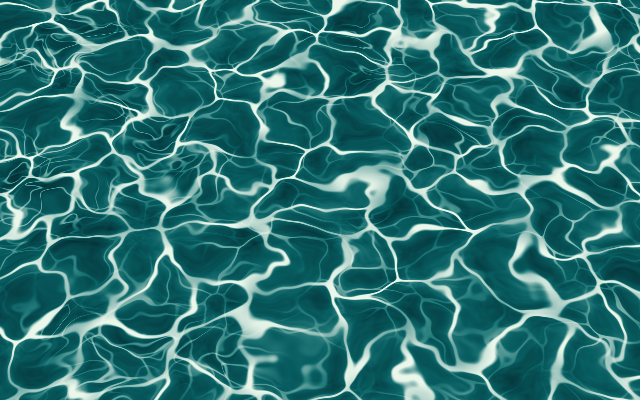
Reproduce this texture procedurally as a Shadertoy shader.

```glsl
// Palette, from deep water to full glare
const vec3 DEEP  = vec3(0.02, 0.26, 0.28);
const vec3 TEAL  = vec3(0.03, 0.37, 0.38);
const vec3 MID   = vec3(0.17, 0.50, 0.50);
const vec3 PALE  = vec3(0.44, 0.66, 0.64);
const vec3 MIST  = vec3(0.68, 0.81, 0.78);
const vec3 GLARE = vec3(0.92, 0.97, 0.92);

// Surface layout
const vec2  CELLS = vec2(5.0, 6.0);   // cells per canvas height at the bottom
const vec2  TILT  = vec2(0.5, 0.5);   // shrinking towards the top
const float JITTER = 0.88;
const float BROAD_WARP = 0.75;
const float FINE_WARP = 0.17;

// Light
const float LINE_WIDTH = 0.026;
const float BLOB_WIDTH = 0.13;
const float NODE_ROUND = 0.11;
const float HALO_GAIN = 0.27;
const float HALO_REACH = 0.09;
const float WEB_SCALE = 1.65;
const float WEB_GAIN = 0.5;
const float RIPPLE_GAIN = 0.55;
const float BASE_LIGHT = 0.07;

vec2 hash2(vec2 p) {
    vec3 h = fract(p.xyx * vec3(0.1031, 0.1030, 0.0973));
    h += dot(h, h.yzx + 33.33);
    return fract((h.xx + h.yz) * h.zy);
}

float cornerSlope(vec2 cell, vec2 corner, vec2 f) {
    float angle = 6.2832 * hash2(cell + corner).x;
    return dot(vec2(cos(angle), sin(angle)), f - corner);
}

// Gradient noise, about -0.7 to 0.7
float noise(vec2 p) {
    vec2 i = floor(p), f = p - i;
    vec2 u = f * f * f * (f * (f * 6.0 - 15.0) + 10.0);
    vec2 e = vec2(1.0, 0.0);
    return mix(mix(cornerSlope(i, e.yy, f), cornerSlope(i, e.xy, f), u.x),
               mix(cornerSlope(i, e.yx, f), cornerSlope(i, e.xx, f), u.x), u.y);
}

vec2 noise2(vec2 p) {
    return vec2(noise(p), noise(p + vec2(41.3, 17.7)));
}

float smoothMin(float a, float b, float k) {
    float h = max(k - abs(a - b), 0.0) / k;
    return min(a, b) - 0.25 * h * h * k;
}

// Distance to the cell borders, thickened where they meet
float borderDistance(vec2 p) {
    vec2 i = floor(p), f = p - i, nearest = vec2(8.0), home = vec2(0.0);
    for (int y = -1; y <= 1; y++)
    for (int x = -1; x <= 1; x++) {
        vec2 g = vec2(x, y);
        vec2 r = g + 0.5 + JITTER * (hash2(i + g) - 0.5) - f;
        if (dot(r, r) < dot(nearest, nearest)) { nearest = r; home = g; }
    }
    float d = 1.0;
    for (int y = -2; y <= 2; y++)
    for (int x = -2; x <= 2; x++) {
        vec2 g = home + vec2(x, y);
        vec2 r = g + 0.5 + JITTER * (hash2(i + g) - 0.5) - f;
        vec2 gap = r - nearest;
        if (dot(gap, gap) > 0.0001)
            d = smoothMin(d, dot(0.5 * (nearest + r), normalize(gap)), NODE_ROUND);
    }
    return max(d, 0.0);
}

float strand(float d, float width, float pixel) {
    return 1.0 - smoothstep(0.45 * width, width + 0.015 + 0.5 * pixel, d);
}

vec3 waterColor(float light) {
    float t = clamp(light, 0.0, 1.0) * 5.0;
    vec3 c = mix(DEEP, TEAL, min(t, 1.0));
    c = mix(c, MID, clamp(t - 1.0, 0.0, 1.0));
    c = mix(c, PALE, clamp(t - 2.0, 0.0, 1.0));
    c = mix(c, MIST, clamp(t - 3.0, 0.0, 1.0));
    c = mix(c, GLARE, clamp(t - 4.0, 0.0, 1.0));
    return c * (1.0 + 2.5 * clamp(light, -0.25, 0.0));
}

void mainImage(out vec4 fragColor, in vec2 fragCoord) {
    // Tilted water plane, bent by slow and quick swell
    vec2 uv = fragCoord / iResolution.y;
    float x = uv.x - 0.5 * iResolution.x / iResolution.y;
    vec2 plane = CELLS * vec2(x * (1.0 + TILT.x * uv.y), uv.y * (1.0 + TILT.y * uv.y)) + 30.0;
    float pixel = CELLS.y * (1.0 + 2.0 * TILT.y * uv.y) / iResolution.y;
    vec2 p = plane + BROAD_WARP * noise2(plane * 0.85);
    p += FINE_WARP * noise2(plane * 2.7 + 9.0);

    // Main caustic net, swelling into bright blobs
    float d = borderDistance(p);
    float swell = smoothstep(0.12, 0.6, noise(plane * 1.1 + 63.0));
    float strength = clamp(0.82 + 0.9 * noise(plane * 1.4 + 5.0), 0.35, 1.0);
    float net = strength * strand(d, LINE_WIDTH + BLOB_WIDTH * swell, pixel);
    float halo = HALO_GAIN * exp(-d / HALO_REACH);

    // Fainter, finer web between the main strands
    vec2 q = p * WEB_SCALE + 0.5 * noise2(plane * 1.6 + 23.0) + 17.0;
    float webDistance = borderDistance(q);
    float webFade = clamp(0.55 + 1.6 * noise(plane * 0.9 + 77.0), 0.05, 1.3);
    float web = WEB_GAIN * webFade * (0.75 * strand(webDistance, 0.025, pixel * WEB_SCALE)
              + 0.35 * exp(-webDistance / 0.12));

    // Choppy ripples, mostly to the left
    float chop = smoothstep(0.1, 0.6, noise(plane * 0.6 + 51.0) - 0.45 * x);
    float contour = abs(noise(p * vec2(2.2, 3.0) + 0.6 * noise2(p * 2.0)));
    float ripple = RIPPLE_GAIN * chop * (1.0 - smoothstep(0.01, 0.07 + pixel, contour));

    // Soft mottling inside the cells
    float mottle = 0.22 * noise(p * 1.3 + 11.0) + 0.13 * noise(p * vec2(3.0, 4.5))
                 + 0.07 * noise(p * vec2(9.0, 13.0));
    float light = BASE_LIGHT + mottle + halo - 0.07 * chop;
    light = 1.0 - (1.0 - light) * (1.0 - net) * (1.0 - min(web, 0.9)) * (1.0 - ripple);

    fragColor = vec4(waterColor(light), 1.0);
}
```
